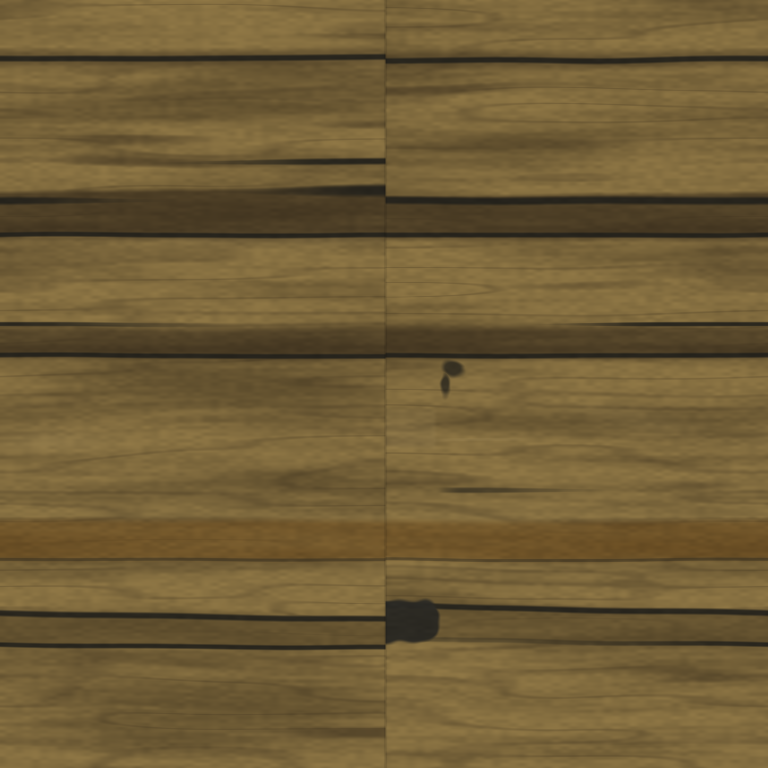
Reproduce this texture procedurally as a WebGL 1 fragment shader.

```glsl
precision highp float;
// Weathered horizontal wood planks: two half-width boards butt at one upright
// joint and wrap at the outer sides. Stretched value noise makes the grain;
// soft bands, tapered cracks and knots are layered over it.

#define JOINT 0.502
#define GRAIN_DEPTH 0.85
#define CRACK_DEPTH 0.60
#define FIBRE_DEPTH 0.055
#define WOBBLE 0.0035
#define PALE vec3(0.60, 0.51, 0.32)
#define LIGHT vec3(0.535, 0.445, 0.258)
#define BROWN vec3(0.36, 0.295, 0.17)
#define RUST vec3(0.41, 0.29, 0.12)
#define SHADOW vec3(0.245, 0.195, 0.12)
#define DARK vec3(0.13, 0.125, 0.105)

uniform vec2 u_resolution;

float hash(vec2 p) {
  return fract(sin(dot(p, vec2(127.1, 311.7))) * 43758.5453);
}

float noise(vec2 p) {
  vec2 i = floor(p), f = fract(p);
  f = f * f * (3.0 - 2.0 * f);
  return mix(mix(hash(i), hash(i + vec2(1.0, 0.0)), f.x),
             mix(hash(i + vec2(0.0, 1.0)), hash(i + vec2(1.0)), f.x), f.y);
}

// Grain stretched along the board, from broad figure to fine lines
float grain(vec2 p) {
  float sum = 0.0, weight = 0.5;
  vec2 freq = vec2(2.5, 22.0);
  for (int i = 0; i < 4; i++) {
    sum += weight * noise(p * freq + float(i) * 17.3);
    freq *= vec2(1.7, 2.1);
    weight *= 0.62;
  }
  return sum / 1.12;
}

float line(float v, float at, float width) {
  float d = abs(v - at);
  return 1.0 - smoothstep(width * 0.3, width, d);
}

float band(float v, float low, float high, float soft) {
  return smoothstep(low - soft, low + soft, v)
       * (1.0 - smoothstep(high - soft, high + soft, v));
}

// Crack that is closed at x = thin and fully open at x = thick
float taper(vec2 p, float at, float thin, float thick, float width) {
  float open = smoothstep(0.0, 1.0, (p.x - thin) / (thick - thin));
  return open * line(p.y, at, width * (0.35 + 0.65 * open));
}

float blob(vec2 p, vec2 center, vec2 size) {
  vec2 d = (p - center) / size;
  return exp(-dot(d, d));
}

float roundBox(vec2 p, vec2 halfSize, float radius) {
  vec2 d = abs(p) - halfSize + radius;
  return length(max(d, 0.0)) + min(max(d.x, d.y), 0.0) - radius;
}

// x runs from 0 just right of the joint to 1 just left of it
vec3 wood(vec2 p) {
  float drift = noise(p * vec2(5.0, 9.0) + 4.0) - 0.5;
  vec2 q = p + vec2(0.0, drift * 0.012);
  vec2 w = p + vec2(0.0, (noise(vec2(p.x * 7.0, p.y * 12.0)) - 0.5) * WOBBLE);

  // Base grain and scattered thin dark streaks
  float figure = grain(q);
  vec3 col = mix(LIGHT, BROWN, GRAIN_DEPTH * smoothstep(0.32, 0.82, figure));
  float streak = noise(q * vec2(3.0, 62.0) + 31.0);
  float reach = smoothstep(0.3, 0.75, noise(q * vec2(4.0, 17.0) + 9.0));
  col = mix(col, SHADOW, CRACK_DEPTH * reach * smoothstep(0.66, 0.96, streak));
  float vein = abs(noise(q * vec2(4.0, 48.0) + 53.0) - 0.5);
  col = mix(col, SHADOW, 0.22 * (1.0 - smoothstep(0.0, 0.09, vein)));

  // Stained bands
  float stain = 0.65 + 0.5 * figure;
  col = mix(col, SHADOW, 0.82 * stain * band(w.y, 0.693, 0.742 + 0.014 * p.x, 0.004));
  col = mix(col, SHADOW, 0.70 * stain * band(w.y, 0.537, 0.574, 0.008));
  col = mix(col, RUST, 0.75 * stain * band(w.y, 0.271, 0.321, 0.006));
  float stripTop = 0.211 - 0.018 * p.x;
  float stripBase = 0.167 - 0.011 * p.x;
  col = mix(col, BROWN, 0.70 * stain * band(w.y, stripBase, stripTop, 0.003));

  // Pale worn patches
  float worn = blob(p, vec2(0.33, 0.453 + 0.15 * (0.33 - p.x)), vec2(0.075, 0.014));
  worn += blob(p, vec2(0.56, 0.425), vec2(0.07, 0.014));
  worn += blob(p, vec2(0.90, 0.690), vec2(0.20, 0.012));
  worn += band(p.x, -0.02, 0.065, 0.004) * band(p.y, 0.417, 0.467, 0.006);
  worn += line(w.y, 0.427, 0.003) * band(p.x, 0.07, 0.18, 0.02);
  col = mix(col, PALE, 0.38 * min(worn, 1.0) * (1.2 - figure));

  // Gaps between planks, each with a soft shadow
  float topGap = 0.920 + 0.006 * p.x;
  float gap = max(line(w.y, topGap, 0.0055), line(w.y, 0.694, 0.0045));
  gap = max(gap, line(w.y, 0.537, 0.0045));
  gap = max(gap, line(w.y, stripTop, 0.0055));
  gap = max(gap, line(w.y, stripBase, 0.0045) * mix(0.35, 1.0, smoothstep(0.2, 0.5, p.x)));
  gap = max(gap, 0.45 * line(w.y, 0.271, 0.003));
  float glow = line(w.y, topGap, 0.016) + line(w.y, 0.697, 0.014) + line(w.y, 0.542, 0.014);
  col = mix(col, SHADOW, 0.40 * min(glow, 1.0));

  // Tapered cracks
  float crack = taper(w, 0.782 + 0.008 * p.x, 0.68, 0.95, 0.006);
  crack = max(crack, taper(w, 0.751, 0.76, 1.0, 0.011));
  crack = max(crack, taper(w, 0.738, 0.74, 0.50, 0.007));
  crack = max(crack, taper(w, 0.577, 0.18, 0.36, 0.004) * (1.0 - smoothstep(0.5, 0.85, p.x)));
  crack = max(crack, 0.6 * taper(w, 0.362, 0.32, 0.10, 0.005) * smoothstep(0.06, 0.10, p.x));
  col = mix(col, DARK, 0.90 * max(gap, crack));

  // Blunt knot at the joint and a small forked one
  float ragged = (noise(p * vec2(55.0, 90.0)) - 0.5) * 0.012;
  float knot = roundBox(p - vec2(0.02, 0.191), vec2(0.051, 0.027), 0.022) + ragged * 0.5;
  col = mix(col, DARK + 0.06 * figure, 0.95 * (1.0 - smoothstep(-0.003, 0.003, knot)));
  float fork = min(length((p - vec2(0.087, 0.521)) * vec2(0.9, 1.0)) - 0.010,
                   length((p - vec2(0.078, 0.502)) * vec2(1.6, 0.6)) - 0.007);
  col = mix(col, DARK, 0.75 * (1.0 - smoothstep(-0.004, 0.004, fork + ragged)));

  // Fine fibre
  return col * (1.0 + FIBRE_DEPTH * (noise(p * vec2(90.0, 230.0)) - 0.5) * 2.0);
}

void main() {
  vec2 p = gl_FragCoord.xy / u_resolution;
  vec3 left = wood(p + vec2(1.0 - JOINT, 0.0));
  vec3 right = wood(p - vec2(JOINT, 0.0));
  vec3 col = mix(left, right, smoothstep(-0.0012, 0.0012, p.x - JOINT));
  col *= 1.0 - 0.10 * line(p.x, JOINT, 0.003);
  gl_FragColor = vec4(col, 1.0);
}
```
